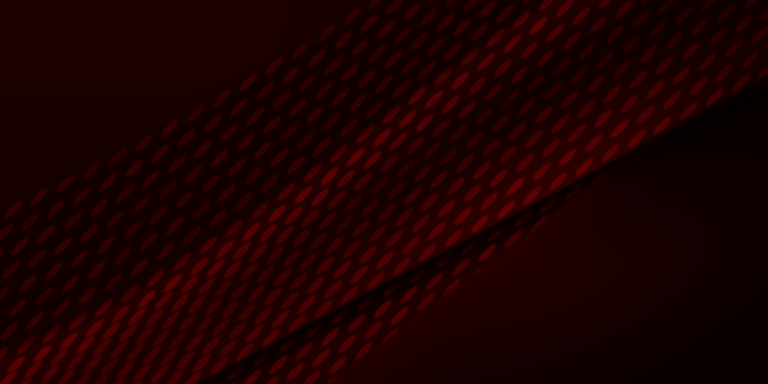
Reproduce this background procedurally as a Shadertoy shader.

```glsl
#define PITCH 0.068
#define ROW_STEP 0.042
#define UPPER_ROWS 8.0
#define MIDDLE_ROWS 10.0
#define ROW_SHIFT 0.36
#define DOT_ANGLE 0.80
#define DOT_AXES vec2(0.031, 0.0092)
#define DOT_GAIN 0.125
#define RIDGE_GAIN 0.085
#define FOLD_GAIN 0.135

// Heights of the cloth's main lines at a given x
float upperEdge(float x) { return 0.465 + x * (0.47 + 0.1 * x); }
float ridgeLine(float x) { return 0.05 + x * (0.36 + x * (0.38 - 0.125 * x)); }
float foldLine(float x)  { return 0.535 * x - 0.2745; }
float lowerEdge(float x) { return min(0.76 * x - 0.65, foldLine(x)); }

float hash(vec2 p) {
    vec3 q = fract(p.xyx * 0.1031);
    q += dot(q, q.yzx + 33.33);
    return fract((q.x + q.y) * q.z);
}

float bell(float d, float width) {
    d /= width;
    return exp(-d * d);
}

// Slanted oval holes in shifted rows that follow the cloth
float holes(vec2 p, float pixel) {
    float top = upperEdge(p.x), ridge = ridgeLine(p.x), fold = foldLine(p.x);
    float topSlope = 0.47 + 0.2 * p.x;
    float ridgeSlope = 0.36 + p.x * (0.76 - 0.375 * p.x);

    float v, rowStep, slope;
    if (p.y > ridge) {
        rowStep = (top - ridge) / UPPER_ROWS;
        v = (top - p.y) / rowStep;
        slope = mix(topSlope, ridgeSlope, clamp(v / UPPER_ROWS, 0.0, 1.0));
    } else if (p.y > fold) {
        rowStep = (ridge - fold) / MIDDLE_ROWS;
        v = (ridge - p.y) / rowStep;
        slope = mix(ridgeSlope, 0.535, v / MIDDLE_ROWS);
        v += UPPER_ROWS;
    } else {
        rowStep = ROW_STEP;
        v = UPPER_ROWS + MIDDLE_ROWS + (fold - p.y) / rowStep;
        slope = 0.535;
    }

    float row = floor(v);
    float u = p.x / PITCH + ROW_SHIFT * row;
    vec2 cell = vec2(fract(u), fract(v)) - 0.5;
    float dx = cell.x * PITCH;
    vec2 d = vec2(dx, slope * dx - cell.y * rowStep);

    float c = cos(DOT_ANGLE), s = sin(DOT_ANGLE);
    d = vec2(c * d.x + s * d.y, c * d.y - s * d.x);
    float dist = (length(d / DOT_AXES) - 1.0) * DOT_AXES.y;
    float soft = max(pixel, 0.0025);
    float shade = 0.85 + 0.3 * hash(vec2(floor(u), row) + 40.0);
    return smoothstep(soft, -soft, dist) * shade * step(0.0, v);
}

// Dim backdrop: faint upper left corner and a glow under the cloth
float backdrop(vec2 p) {
    float corner = 0.085 + 0.035 * smoothstep(0.55, 1.0, p.y);
    corner -= 0.02 * smoothstep(0.68, 0.76, p.x);
    float below = max(lowerEdge(p.x) - p.y, 0.0);
    float glow = 0.035 + 0.10 * exp(-below / 0.22) * (1.0 - smoothstep(1.3, 1.85, p.x));
    vec2 q = p - vec2(1.62, 0.29);
    q = vec2(q.x + 0.5 * q.y, q.y - 0.5 * q.x) * vec2(0.7, 1.4);
    glow += 0.055 * bell(length(q), 0.30);
    return p.y > ridgeLine(p.x) ? corner : glow;
}

void mainImage(out vec4 fragColor, in vec2 fragCoord) {
    float pixel = 1.0 / iResolution.y;
    vec2 p = fragCoord * pixel;
    float belowRidge = ridgeLine(p.x) - p.y;
    float aboveFold = p.y - foldLine(p.x);

    // Ridge light: sharp on its upper side, soft below
    float ridgeLight = bell(belowRidge, belowRidge > 0.0 ? 0.115 : 0.025);
    // Fold light: strongest right of the centre
    float foldLight = bell(aboveFold, 0.20) * (0.6 + 0.4 * bell(p.x - 1.4, 0.4));
    foldLight *= 1.0 - 0.55 * smoothstep(1.6, 2.0, p.x);
    float sheet = smoothstep(0.02, -0.05, belowRidge);

    // Shade of the cloth, then of its holes
    float cloth = 0.045 + 0.025 * sheet + RIDGE_GAIN * ridgeLight + FOLD_GAIN * foldLight;
    float dots = 0.065 + 0.035 * sheet + DOT_GAIN * max(ridgeLight, foldLight);

    // Shadowed flap below the fold
    float depth = max(-aboveFold, 0.0);
    float flap = smoothstep(0.006, -0.006, aboveFold);
    cloth = mix(cloth, 0.03 + 0.09 * smoothstep(0.01, 0.09, depth), flap);
    dots = mix(dots, 0.03 + 0.13 * smoothstep(0.01, 0.045, depth), flap);

    float topMask = smoothstep(0.02, -0.05, p.y - upperEdge(p.x));
    float lowMask = smoothstep(-0.015, 0.015, p.y - lowerEdge(p.x));
    float red = mix(backdrop(p), cloth, topMask * lowMask);
    red += dots * holes(p, pixel) * lowMask;

    // Thin shadow cast past the right end of the fold
    red *= 1.0 - 0.5 * bell(aboveFold + 0.03, 0.03) * smoothstep(1.5, 1.7, p.x);

    fragColor = vec4(red, 0.012 * red, 0.008 * red, 1.0);
}
```
